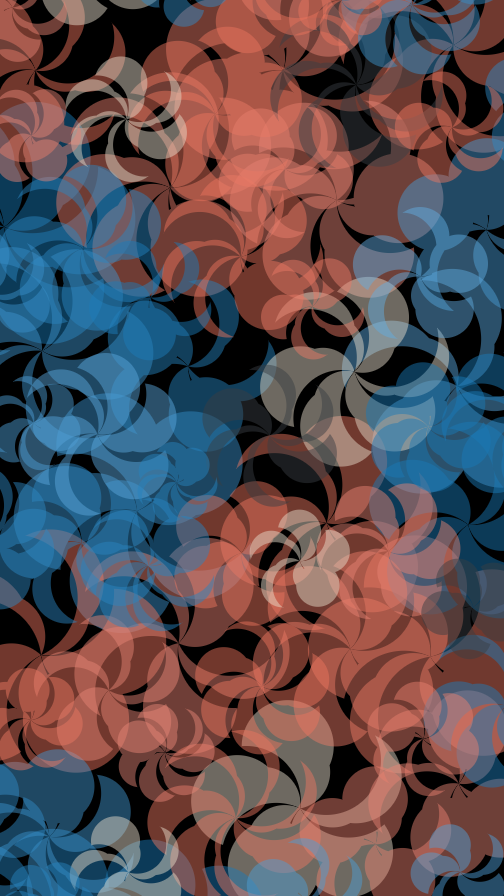
Reproduce this pattern procedurally as a Shadertoy shader.

```glsl
const int FLOWERS = 70;
const float LARGE = 0.255;        // flower radii, in canvas widths
const float SMALL = 0.088;
const float OPACITY = 0.48;
const float MARGIN = 0.07;
const float LOBE_REACH = 0.58;    // petal parts, as shares of the flower radius
const float LOBE_SIZE = 0.42;
const float TAIL_SIZE = 0.34;
const float BITE_SIZE = 0.50;
const float SOLID_CUT = 0.98;     // turn of the bite, in petal steps
const float HOLLOW_CUT = 0.45;
const float HOLLOW_SHARE = 0.35;
const float WHOLE_SHARE = 0.13;
const float NEUTRAL_SHARE = 0.09;
const float WARM_LIMIT = 0.22;
const float TAU = 6.2831853;

const vec3 BLACK = vec3(0.0);
const vec3 DEEP_BLUE = vec3(0.09, 0.47, 0.71);
const vec3 SKY_BLUE = vec3(0.42, 0.70, 0.90);
const vec3 CORAL = vec3(0.92, 0.45, 0.36);
const vec3 ROSE = vec3(0.88, 0.60, 0.58);
const vec3 PALE = vec3(0.90, 0.86, 0.79);
const vec3 CHARCOAL = vec3(0.22, 0.24, 0.26);

float hash(float a, float b) {
    vec2 p = fract(vec2(a, b) * vec2(0.1031, 0.1137) + 0.37);
    p += dot(p, p.yx + 33.33);
    return fract((p.x + p.y) * p.x * 7.31);
}

vec2 polar(float angle) {
    return vec2(cos(angle), sin(angle));
}

float disc(vec2 q, vec2 center, float radius) {
    return length(q - center) - radius;
}

// Pinwheel: round lobes with tails to the centre, each bitten by a turned circle
float flowerDistance(vec2 q, float seed) {
    float petals = 5.0 + floor(hash(seed, 1.0) * 2.6);
    float turn = hash(seed, 2.0) * TAU;
    float petalStep = TAU / petals;
    float dist = 1e3;
    for (float k = 0.0; k < petals; k++) {
        float angle = turn + k * petalStep;
        vec2 along = polar(angle);
        float pick = hash(seed, 10.0 + k);
        float cut = pick < HOLLOW_SHARE ? HOLLOW_CUT : SOLID_CUT;
        float lobe = disc(q, LOBE_REACH * along, LOBE_SIZE);
        float tail = disc(q, TAIL_SIZE * along, TAIL_SIZE);
        float bite = disc(q, BITE_SIZE * polar(angle + cut * petalStep), BITE_SIZE);
        dist = min(dist, max(min(lobe, tail), -bite));
        if (pick > 1.0 - WHOLE_SHARE) dist = min(dist, lobe);
    }
    return dist;
}

// Broad warm and cool regions, with a neutral heart in the middle
vec3 flowerColor(vec2 place, float seed) {
    float warmth = cos(TAU * (place.y - 0.89) / 0.66)
                 + 0.8 * cos(TAU * (place.x - 0.58))
                 + 1.4 * (hash(seed, 3.0) - 0.5);
    vec2 fromHeart = (place - vec2(0.52, 0.52)) / vec2(0.22, 0.15);
    float neutral = NEUTRAL_SHARE + 0.5 * exp(-dot(fromHeart, fromHeart));
    float tint = hash(seed, 4.0);
    if (hash(seed, 5.0) < neutral) return tint < 0.5 ? PALE : CHARCOAL;
    tint *= tint;
    return warmth > WARM_LIMIT ? mix(CORAL, ROSE, 0.5 * tint) : mix(DEEP_BLUE, SKY_BLUE, tint);
}

void mainImage(out vec4 fragColor, in vec2 fragCoord) {
    float pixel = 1.0 / iResolution.x;
    float tall = iResolution.y * pixel;
    vec2 p = fragCoord * pixel;
    vec3 color = BLACK;

    // Evenly spread flowers, from large at the back to small in front
    for (int i = 0; i < FLOWERS; i++) {
        float seed = float(i) + 1.0;
        float order = float(i) / float(FLOWERS - 1);
        float radius = mix(LARGE, SMALL, pow(order, 0.8)) * mix(0.88, 1.12, hash(seed, 6.0));
        vec2 place = fract(seed * vec2(0.75488, 0.56984) + vec2(0.31, 0.17));
        place += 0.06 * (vec2(hash(seed, 7.0), hash(seed, 8.0)) - 0.5);
        place = mix(vec2(-MARGIN), vec2(1.0 + MARGIN), place);
        vec2 q = p - place * vec2(1.0, tall);
        if (length(q) > radius + pixel) continue;

        float dist = radius * flowerDistance(q / radius, seed);
        float cover = clamp(0.5 - dist / pixel, 0.0, 1.0);
        color = mix(color, flowerColor(place, seed), OPACITY * cover);
    }
    fragColor = vec4(color, 1.0);
}
```
